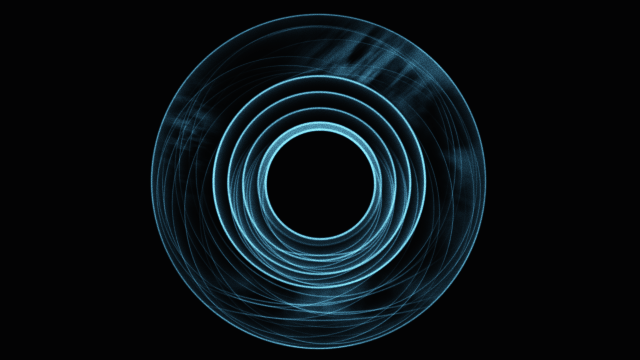
A Shadertoy shader for this background:

```glsl
// Nested rings of blue light around a black core, inside a large smoky disc.
// Rings are distance-based lines with an inward glow; loops weave the fine
// veils of offset circles, and stretched value noise gives haze and streaks.

float hash(vec2 p) {
    p = fract(p * vec2(0.1031, 0.1137));
    p += dot(p, p.yx + 33.3);
    return fract((p.x + p.y) * p.x * 7.31);
}

float noise(vec2 p) {
    vec2 i = floor(p), f = fract(p);
    f = f * f * (3.0 - 2.0 * f);
    return mix(mix(hash(i), hash(i + vec2(1, 0)), f.x),
               mix(hash(i + vec2(0, 1)), hash(i + vec2(1, 1)), f.x), f.y);
}

float fbm(vec2 p) {
    float sum = 0.0, amp = 0.5;
    for (int i = 0; i < 4; i++) {
        sum += amp * noise(p);
        p = p * 2.03 + 7.1;
        amp *= 0.5;
    }
    return sum;
}

// Soft line along a circle
float circleLine(vec2 p, float r, float width) {
    width = max(width, 0.7 / iResolution.y);
    float d = (length(p) - r) / width;
    return exp(-d * d);
}

// Light fading from the circle towards its middle
float innerGlow(vec2 p, float r, float reach) {
    float d = length(p) - r;
    return exp(min(d, 0.0) / reach) * (1.0 - smoothstep(-0.002, 0.002, d));
}

float patchOfLight(vec2 p, vec2 center, vec2 size) {
    vec2 d = (p - center) / size;
    return exp(-dot(d, d));
}

mat2 turn(float a) {
    return mat2(cos(a), sin(a), -sin(a), cos(a));
}

void mainImage(out vec4 fragColor, in vec2 fragCoord) {
    vec2 p = (fragCoord - 0.5 * iResolution.xy) / iResolution.y;
    vec2 q = p + vec2(0.004, 0.004);
    float r = length(q);
    float up = q.y / max(r, 0.001), side = q.x / max(r, 0.001);
    float light = 0.0;

    // Outer rim
    float disc = 1.0 - smoothstep(0.463, 0.467, r);
    float rimLight = 0.65 + 0.35 * noise(vec2(side, up) * 2.2 + 4.0);
    light += rimLight * (0.46 * circleLine(q, 0.464, 0.0025)
           + (0.08 + 0.09 * abs(side)) * innerGlow(q, 0.464, 0.02));

    // Veil of circles that touch the rim from inside
    float outside = smoothstep(0.285, 0.31, r) * disc;
    float veil = 0.0;
    for (int i = 0; i < 13; i++) {
        float k = float(i);
        float size = 0.35 + 0.085 * hash(vec2(k, 3.7) * 9.0);
        float a = k * 2.4 + 0.5;
        vec2 c = (0.45 - size) * vec2(cos(a), sin(a) - 0.25);
        vec2 v = turn(a) * (q - c) * vec2(1.0, 1.04);
        float fade = 0.1 + 0.9 * smoothstep(0.15, 0.85, noise(v * 5.0 + k * 3.0));
        veil += fade * (0.15 * circleLine(v, size, 0.002)
              + 0.05 * innerGlow(v, size, 0.012));
    }
    light += veil * outside * (0.9 - 0.35 * up);

    // Shallow arcs across the foot of the disc
    for (int i = 0; i < 4; i++) {
        float k = float(i);
        vec2 v = p - vec2(0.05 * sin(k * 2.3), 0.81 - 0.28 * k + 0.022 * k);
        float foot = exp(-pow(abs(p.x) / 0.27, 4.0)) * step(p.y, 0.0);
        light += 0.22 * foot * disc * circleLine(v, 1.2 - 0.28 * k, 0.0024);
    }

    // Smoke and slanted light streaks
    float smoke = smoothstep(0.3, 0.7, fbm(turn(0.4) * q * vec2(7.0, 9.0)));
    vec2 s = turn(-0.75) * q;
    float streak = smoothstep(0.25, 0.7, fbm(s * vec2(6.0, 32.0)));
    float bars = smoothstep(0.25, 0.65, fbm(turn(0.25) * q * vec2(9.0, 30.0)));
    float haze = 0.42 * streak * patchOfLight(p, vec2(0.13, 0.31), vec2(0.13, 0.09));
    haze += 0.26 * smoke * patchOfLight(p, vec2(0.27, 0.26), vec2(0.1, 0.11));
    haze += 0.27 * bars * patchOfLight(p, vec2(-0.365, 0.13), vec2(0.06, 0.11));
    haze += 0.22 * smoke * patchOfLight(p, vec2(0.38, 0.03), vec2(0.06, 0.15));
    haze += 0.24 * smoke * patchOfLight(p, vec2(0.0, -0.33), vec2(0.3, 0.06));
    light += haze * outside;

    // Three middle rings, shrinking towards the core
    for (int i = 0; i < 3; i++) {
        float k = float(i);
        float size = 0.294 - 0.041 * k;
        vec2 v = p - vec2(-0.002, -0.005 - 0.0035 * k);
        float glint = 0.55 + 0.5 * pow(abs(side), 6.0) + 0.2 * up * up;
        light += (1.0 - 0.14 * k) * (glint * circleLine(v, size, 0.0028)
               + (0.16 + 0.14 * abs(side)) * innerGlow(v, size, 0.012));
    }

    // Woven circles hanging below the core
    float core = smoothstep(0.148, 0.156, length(p - vec2(0.001, -0.012)));
    float weave = 0.0;
    for (int i = 0; i < 8; i++) {
        float k = float(i);
        float size = 0.168 + 0.012 * k;
        vec2 c = vec2(0.024 * sin(k * 2.1), -0.046 + 0.005 * cos(k * 1.7));
        weave += 0.2 * circleLine(p - c, size, 0.0022)
               + 0.085 * innerGlow(p - c, size, 0.016);
    }
    light += weave * core * smoothstep(0.13, -0.06, p.y);
    light += 0.4 * circleLine(p - vec2(0.0, 0.19), 0.4, 0.0024)
           * exp(-pow(abs(p.x) / 0.12, 4.0)) * step(p.y, 0.0);

    // Bright band around the core, heaviest at the top
    vec2 b = p - vec2(-0.001, -0.011);
    float band = core * (1.0 - smoothstep(0.168, 0.173, length(b)));
    float top = smoothstep(-0.17, 0.17, b.y);
    light += band * (0.1 + 0.42 * top * top);
    light += circleLine(b, 0.171, 0.0028) * (0.12 + 0.85 * top);
    light += circleLine(p - vec2(0.001, -0.012), 0.152, 0.003) * (0.9 + 0.2 * top);

    // Grain, contrast, then the tint from deep blue to pale cyan
    light *= 0.88 + 0.24 * hash(floor(p * 430.0) + 500.0);
    float g = 0.97 * (1.0 - exp(-1.9 * pow(light, 1.25)));
    vec3 color = vec3(0.38 * g + 0.25 * g * g, g, 1.38 * g - 0.36 * g * g);
    fragColor = vec4(color + vec3(0.012, 0.013, 0.015), 1.0);
}
```
